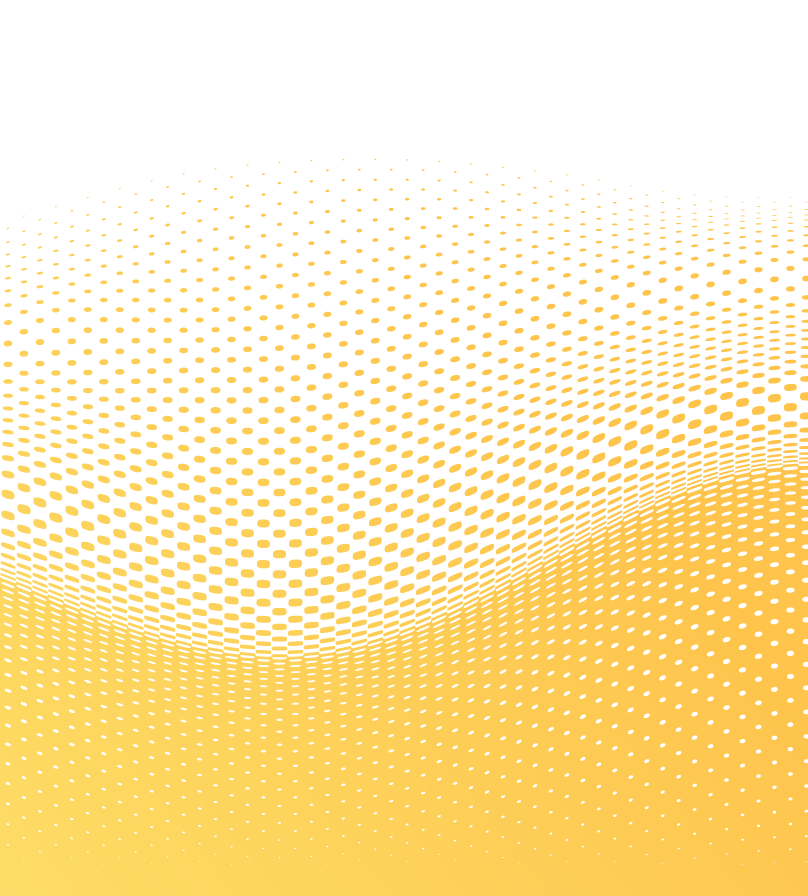
A WebGL 1 fragment shader for this background:

```glsl
precision highp float;
// A golden halftone wave on white: a staggered lattice of dots is bent over a
// curved fold. Dots shrink to nothing above the fold; below it they merge into
// a solid gradient pierced by shrinking white holes.
uniform vec2 u_resolution;

const float PI = 3.14159265;

// Height of the fold, a trough left of centre rising to the right.
float foldHeight(float x) {
  float leftDip = max(0.33 - x, 0.0);
  return 0.375 - 0.107 * cos(PI * (x - 0.346) / 0.66) - 0.24 * leftDip * leftDip;
}

// Height at which the last dots vanish.
float topHeight(float x) {
  float leftDrop = max(0.45 - x, 0.0);
  return 0.822 - 0.31 * leftDrop * leftDrop - 0.018 * smoothstep(0.5, 0.85, x);
}

// Row number above the fold, with crowded bands towards both sides.
float rowAbove(float x, float u) {
  float ripple = 0.4 * smoothstep(0.45, 0.95, x)
               + 0.28 * (1.0 - smoothstep(0.0, 0.28, x));
  float t = (u - 0.86) / 0.025;
  float crest = 0.025 * smoothstep(0.7, 0.95, x) * (1.0 + t / sqrt(1.0 + t * t));
  return 26.0 * (0.92 * u + 0.08 * (1.0 - exp(-u / 0.04))
               + ripple * sin(14.6 * u) / 14.6 + crest);
}

// Row number below the fold, negative and spreading out downwards.
float rowBelow(float depth) {
  return -18.0 * (0.65 * depth + 0.35 * (1.0 - exp(-5.0 * depth)));
}

// 1 inside the ink, 0 on white.
float ink(vec2 p) {
  float fold = foldHeight(p.x);
  float row, threshold;
  if (p.y > fold) {
    row = rowAbove(p.x, (p.y - fold) / (topHeight(p.x) - fold));
    threshold = 1.0 - 0.037 * (26.5 - row);
  } else {
    row = rowBelow((fold - p.y) / (0.234 + 0.45 * (fold - 0.268)));
    float hole = 0.42 * clamp((p.y - 0.03) / 0.41, 0.0, 1.0);
    threshold = mix(hole, 1.02, exp(0.5 * row)) - 1.0;
  }
  // Product of cosines: peaks form a staggered lattice.
  float lattice = cos(PI * (p.x * 50.6 - 17.5)) * cos(2.0 * PI * row);
  return step(threshold, lattice);
}

void main() {
  // Average a 4 by 4 grid inside the pixel for smooth edges.
  float coverage = 0.0;
  for (int i = 0; i < 4; i++) {
    for (int j = 0; j < 4; j++) {
      vec2 offset = (vec2(float(i), float(j)) - 1.5) / 4.0;
      coverage += ink((gl_FragCoord.xy + offset) / u_resolution) / 16.0;
    }
  }

  // Yellow at the lower left turning to amber up and to the right.
  vec2 uv = gl_FragCoord.xy / u_resolution;
  float warmth = clamp(0.85 * uv.x + 0.75 * uv.y, 0.0, 1.0);
  vec3 gold = mix(vec3(0.99, 0.865, 0.40), vec3(0.995, 0.77, 0.30), warmth);

  gl_FragColor = vec4(mix(vec3(1.0), gold, coverage), 1.0);
}
```
